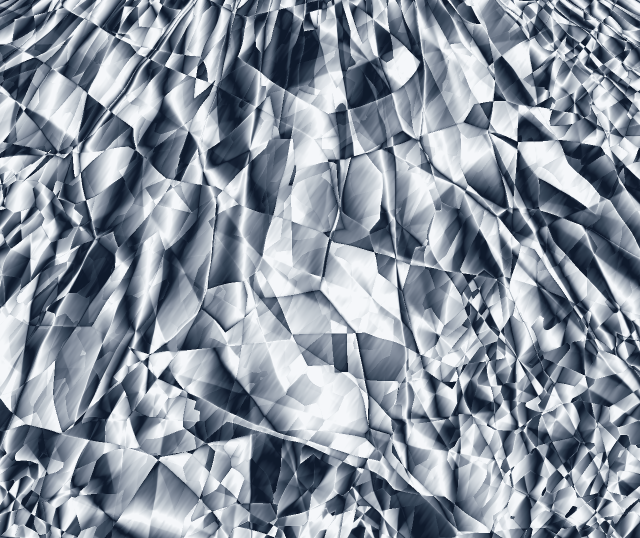
Give the GLSL for this texture, as a Shadertoy shader.

```glsl
// Crumpled metal foil: cells of creased cones, folded around scattered pinch points,
// are layered at several sizes along a fan of long folds. Their summed slope picks a
// tone from a reflected light-and-dark surround, coloured by a steel blue ramp.

const float PI = 3.14159265;
const int SAMPLES = 2;                       // antialiasing grid per side
const int FOLDS = 5;                         // creases through each pinch point
const vec2 FAN_CENTER = vec2(0.62, 1.35);    // long folds spread down from here
const vec2 BIG_SCALE = vec2(2.9, 1.7);
const vec2 CROSS_SCALE = vec2(2.6, 5.2);     // shards lying across the fan
const vec2 MID_SCALE = vec2(7.0, 4.0);
const vec2 SMALL_SCALE = vec2(21.0, 11.0);
const vec2 LIGHT = vec2(0.40, 0.28);         // how slope moves the reflection
const float BEND = 0.7;                      // curvature inside a facet
const float RIM = 0.45;                      // rolled edge along cell borders
const float SHARD = 1.7;                     // how long and narrow cells are
const float GRAIN = 0.08;                    // brushed metal streaks
const float CONTRAST = 0.05;

const vec3 TONES[6] = vec3[6](
    vec3(0.06, 0.10, 0.17), vec3(0.19, 0.25, 0.32), vec3(0.33, 0.38, 0.45),
    vec3(0.52, 0.56, 0.62), vec3(0.75, 0.78, 0.81), vec3(0.96, 0.97, 0.98));
const float STOPS[6] = float[6](0.04, 0.20, 0.36, 0.51, 0.70, 0.93);

float hash(vec2 p) {
    return fract(sin(dot(p, vec2(127.1, 311.7))) * 43758.5453);
}

vec2 hash2(vec2 p) {
    return vec2(hash(p), hash(p + vec2(37.3, 17.9)));
}

float noise(vec2 p) {
    vec2 i = floor(p), f = fract(p);
    f = f * f * (3.0 - 2.0 * f);
    return mix(mix(hash(i), hash(i + vec2(1, 0)), f.x),
               mix(hash(i + vec2(0, 1)), hash(i + vec2(1, 1)), f.x), f.y);
}

vec2 direction(float angle) {
    return vec2(cos(angle), sin(angle));
}

vec2 rotate(vec2 p, float angle) {
    vec2 d = direction(angle);
    return vec2(d.x * p.x - d.y * p.y, d.y * p.x + d.x * p.y);
}

// Slope of the foil: the nearest pinch point owns the spot and folds it.
vec2 crumple(vec2 p, float seed) {
    float nearest = 9.0, second = 9.0;
    vec2 arm = vec2(0.0), owner = vec2(0.0);
    for (int j = -1; j <= 1; j++)
    for (int i = -1; i <= 1; i++) {
        vec2 id = floor(p) + vec2(i, j) + seed;
        vec2 d = p + seed - id - hash2(id);
        float dist = length(d) + SHARD * abs(dot(d, direction(PI * hash(id + 5.7))));
        if (dist < nearest) {
            second = nearest;
            nearest = dist;
            arm = d;
            owner = id;
        } else {
            second = min(second, dist);
        }
    }
    vec2 slope = 1.6 * (hash2(owner + 3.1) - 0.5) + BEND * arm;
    for (int k = 0; k < FOLDS; k++) {
        vec2 r = hash2(owner + 7.3 * float(k + 1));
        vec2 n = direction(PI * (float(k) + r.x) / float(FOLDS));
        float x = dot(arm, n);
        float soft = 0.015 + 0.8 * r.y * r.y * r.y;
        float weight = mix(-0.6, 0.95, fract(r.y * 17.0));
        slope += weight * n * x / sqrt(x * x + soft * soft * dot(arm, arm) + 1e-5);
    }
    return slope * (1.0 + RIM * exp(-32.0 * (second - nearest)));
}

// Steel ramp from near black to near white.
vec3 foilColor(float t) {
    vec3 c = TONES[0];
    for (int i = 1; i < 6; i++)
        c = mix(c, TONES[i], clamp((t - STOPS[i - 1]) / (STOPS[i] - STOPS[i - 1]), 0.0, 1.0));
    return c;
}

vec3 foil(vec2 p) {
    // Slightly bent creases
    vec2 q = p + 0.04 * (vec2(noise(p * 4.0), noise(p * 4.0 + 31.0)) - 0.5)
               + 0.006 * (vec2(noise(p * 23.0), noise(p * 23.0 + 57.0)) - 0.5);

    // Large fanning folds, then wrinkles gathered in patches and near the border
    vec2 fan = vec2((q.x - FAN_CENTER.x) / (FAN_CENTER.y - q.y), q.y);
    float patches = noise(p * 3.6 + 11.0) + 0.5 * length(p - vec2(0.6, 0.5)) - 0.15;
    float folded = smoothstep(0.2, 0.7, patches);
    float wrinkled = smoothstep(0.5, 0.85, patches);
    vec2 slope = crumple(fan * BIG_SCALE, 13.0)
               + 0.45 * crumple(rotate(q, 0.35) * CROSS_SCALE, 29.0)
               + crumple(fan * MID_SCALE, 41.0) * mix(0.22, 0.6, folded)
               + crumple(rotate(q, 0.7) * SMALL_SCALE, 83.0) * mix(0.06, 0.65, wrinkled);

    // Reflected surround: bands of light and dark
    float phase = dot(slope, LIGHT) + 0.5 * noise(p * 2.5 + 5.0) + 0.3;
    float tone = abs(2.0 * fract(phase) - 1.0);
    tone = mix(tone, smoothstep(0.0, 1.0, tone), CONTRAST);
    tone += GRAIN * (noise(rotate(p, 0.6) * vec2(260.0, 36.0)) - 0.5);
    return foilColor(tone);
}

void mainImage(out vec4 fragColor, in vec2 fragCoord) {
    vec3 sum = vec3(0.0);
    for (int j = 0; j < SAMPLES; j++)
    for (int i = 0; i < SAMPLES; i++) {
        vec2 offset = (vec2(i, j) + 0.5) / float(SAMPLES) - 0.5;
        sum += foil((fragCoord + offset) / iResolution.y);
    }
    fragColor = vec4(sum / float(SAMPLES * SAMPLES), 1.0);
}
```
